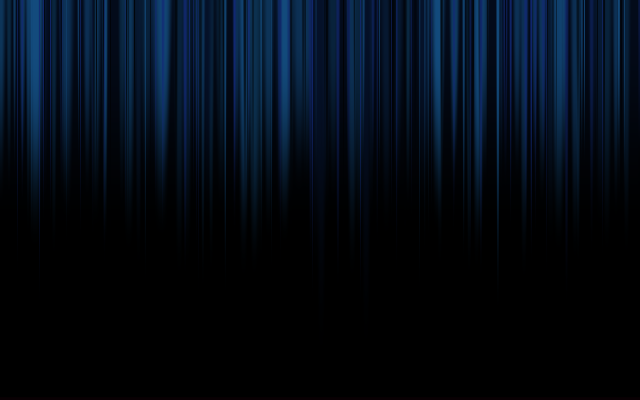
Reproduce this background procedurally as a WebGL 1 fragment shader.

```glsl
precision highp float;

uniform vec2 u_resolution;

const int WIDE_COUNT = 64;
const int THREAD_COUNT = 120;
const float GOLDEN = 0.618034;
const float FADE_START = 0.18;   // part of a streak's length at full strength
const float TAPER = 0.55;        // how much a streak narrows towards its tip

const vec3 BLACK = vec3(0.0, 0.003, 0.010);
const vec3 NAVY = vec3(0.02, 0.07, 0.17);
const vec3 TEAL = vec3(0.045, 0.19, 0.30);
const vec3 AZURE = vec3(0.075, 0.30, 0.50);
const vec3 INDIGO = vec3(0.07, 0.16, 0.46);
const vec3 FLOOR_TINT = vec3(0.035, 0.0, 0.012);

float hash(float n) {
  return fract(sin(n * 12.9898) * 43758.5453);
}

// Blends one hanging streak over a colour; p.y is the depth below the top.
vec3 streak(vec3 under, vec2 p, float x, float width, float len, vec3 tint, float alpha) {
  float along = p.y / len;
  float halfWidth = width * (1.0 - TAPER * min(along, 1.0));
  halfWidth = max(halfWidth, 0.8 / u_resolution.x);
  float body = 1.0 - smoothstep(0.15, 1.0, abs(p.x - x) / halfWidth);
  float fade = 1.0 - smoothstep(FADE_START, 1.0, along);
  return mix(under, tint, body * fade * alpha);
}

vec3 wideStreaks(vec3 color, vec2 p) {
  for (int i = 0; i < WIDE_COUNT; i++) {
    float n = float(i) + 1.0;
    float x = fract(n * GOLDEN + 0.012 * hash(n));
    float width = mix(0.005, 0.015, hash(n + 71.3));
    float len = mix(0.42, 0.72, hash(n + 137.1));
    vec3 tint = mix(NAVY, TEAL, hash(n + 211.7));
    tint = mix(tint, AZURE, 0.6 * step(0.6, hash(n + 307.9)));
    color = streak(color, p, x, width, len, tint, 0.8);
  }
  return color;
}

// Broad beams, dark gaps and long tails that set the composition.
vec3 mainBeams(vec3 color, vec2 p) {
  color = streak(color, p, 0.400, 0.022, 0.68, TEAL, 0.7);
  color = streak(color, p, 0.502, 0.012, 0.92, NAVY, 0.7);
  color = streak(color, p, 0.572, 0.012, 0.90, NAVY, 0.7);
  color = streak(color, p, 0.614, 0.010, 0.70, BLACK, 0.8);
  color = streak(color, p, 0.735, 0.009, 0.70, BLACK, 0.8);
  color = streak(color, p, 0.055, 0.019, 0.63, AZURE, 0.95);
  color = streak(color, p, 0.252, 0.020, 0.60, AZURE, 0.75);
  color = streak(color, p, 0.383, 0.013, 0.60, AZURE, 0.75);
  color = streak(color, p, 0.445, 0.014, 0.62, AZURE, 0.95);
  color = streak(color, p, 0.684, 0.015, 0.58, AZURE, 0.95);
  color = streak(color, p, 0.749, 0.012, 0.64, AZURE, 0.85);
  return streak(color, p, 0.873, 0.016, 0.64, AZURE, 0.8);
}

vec3 fineThreads(vec3 color, vec2 p) {
  for (int i = 0; i < THREAD_COUNT; i++) {
    float n = float(i) + 401.0;
    float x = fract(n * GOLDEN + 0.02 * hash(n));
    float width = mix(0.0012, 0.005, pow(hash(n + 53.7), 2.0));
    float len = mix(0.40, 0.78, hash(n + 119.3));
    float kind = hash(n + 251.9);
    vec3 tint = mix(BLACK, INDIGO, step(0.42, kind));
    tint = mix(tint, AZURE, step(0.78, kind));
    color = streak(color, p, x, width, len, tint, mix(0.4, 0.85, hash(n + 331.1)));
  }
  return color;
}

void main() {
  vec2 uv = gl_FragCoord.xy / u_resolution;
  vec2 p = vec2(uv.x, 1.0 - uv.y);

  // Dim wash behind the curtain
  vec3 color = mix(NAVY * 0.6, vec3(0.0), smoothstep(0.0, 0.6, p.y));

  color = wideStreaks(color, p);
  color = mainBeams(color, p);
  color = fineThreads(color, p);

  // Slender bright needles reaching below the curtain
  color = streak(color, p, 0.352, 0.003, 0.75, AZURE, 0.8);
  color = streak(color, p, 0.778, 0.004, 0.79, AZURE, 0.95);

  // Faint warm line along the floor
  color += FLOOR_TINT * (1.0 - smoothstep(0.005, 0.009, uv.y));

  gl_FragColor = vec4(color, 1.0);
}
```
